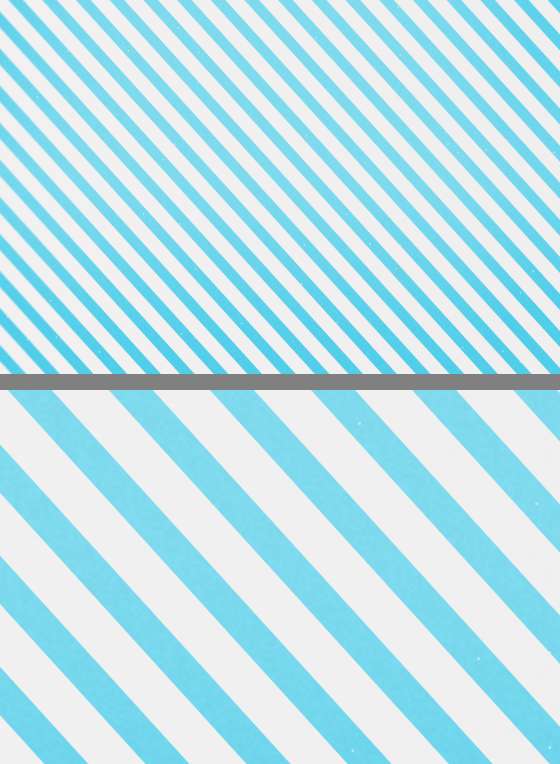
Top: the whole. Bottom: its middle third, enlarged.
Reproduce this pattern procedurally as a Shadertoy shader.

```glsl
// Diagonal sky-blue stripes on off-white paper, with soft shading and faint grain.

const float PERIOD = 0.0901;      // horizontal stripe spacing, in canvas heights
const float FIRST_CENTER = 0.2225; // a stripe center along the top edge
const float SLOPE = 1.1;          // fall per unit of run
const float COVERAGE = 0.435;     // blue part of each period

const vec3 PAPER = vec3(0.945, 0.940, 0.942);
const vec3 PALE_BLUE = vec3(0.500, 0.855, 0.932);
const vec3 DEEP_BLUE = vec3(0.325, 0.807, 0.915);

float hash(vec2 p) {
    vec3 q = fract(vec3(p.xyx) * 0.1031);
    q += dot(q, q.yzx + 33.33);
    return fract((q.x + q.y) * q.z);
}

float valueNoise(vec2 p) {
    vec2 cell = floor(p);
    vec2 f = fract(p);
    f = f * f * (3.0 - 2.0 * f);
    float low = mix(hash(cell), hash(cell + vec2(1, 0)), f.x);
    float high = mix(hash(cell + vec2(0, 1)), hash(cell + vec2(1, 1)), f.x);
    return mix(low, high, f.y);
}

// Signed distance to the nearest stripe edge, negative inside the blue.
float stripeDistance(vec2 p) {
    float along = p.x - (1.0 - p.y) / SLOPE - FIRST_CENTER;
    float offset = abs(fract(along / PERIOD + 0.5) - 0.5) * PERIOD;
    return (offset - 0.5 * COVERAGE * PERIOD) / length(vec2(1.0, 1.0 / SLOPE));
}

// Sparse dust: at most one tiny dot in each grid cell.
float dust(vec2 p, float cells, float density, float pixel) {
    vec2 cell = floor(p * cells);
    vec2 center = 0.2 + 0.6 * vec2(hash(cell + 17.0), hash(cell + 53.0));
    float d = length(fract(p * cells) - center) / cells;
    float dot = 1.0 - smoothstep(0.0008, 0.0008 + pixel, d);
    return dot * step(hash(cell + 91.0), density);
}

// Ink deepens toward the bottom and slightly toward the upper corners.
vec3 inkColor(vec2 uv) {
    float bottom = 1.0 - smoothstep(0.0, 0.58, uv.y);
    float side = abs(uv.x - 0.47) * 2.0;
    float corner = smoothstep(0.4, 1.1, side) * smoothstep(0.5, 1.0, uv.y);
    float edge = 0.25 * smoothstep(0.65, 1.0, side);
    return mix(PALE_BLUE, DEEP_BLUE, clamp(bottom + 0.5 * corner + edge, 0.0, 1.0));
}

vec3 paperColor(vec2 uv) {
    return PAPER + vec3(0.010, 0.009, 0.008) * (0.5 - uv.x);
}

void mainImage(out vec4 fragColor, in vec2 fragCoord) {
    vec2 uv = fragCoord / iResolution.xy;
    vec2 p = fragCoord / iResolution.y;
    float pixel = 1.0 / iResolution.y;

    // Stripes, with a slight loss of focus near the left edge
    float blur = 0.75 * pixel + 0.0025 * (1.0 - smoothstep(0.0, 0.2, uv.x));
    float ink = 1.0 - smoothstep(-blur, blur, stripeDistance(p));
    vec3 color = mix(paperColor(uv), inkColor(uv), ink);

    // Print grain and dust
    float grain = valueNoise(p * 300.0) - 0.5;
    color += grain * mix(0.004, 0.022, ink);
    color = mix(color, PAPER, 0.6 * dust(p, 24.0, 0.12, pixel));

    fragColor = vec4(clamp(color, 0.0, 1.0), 1.0);
}
```
